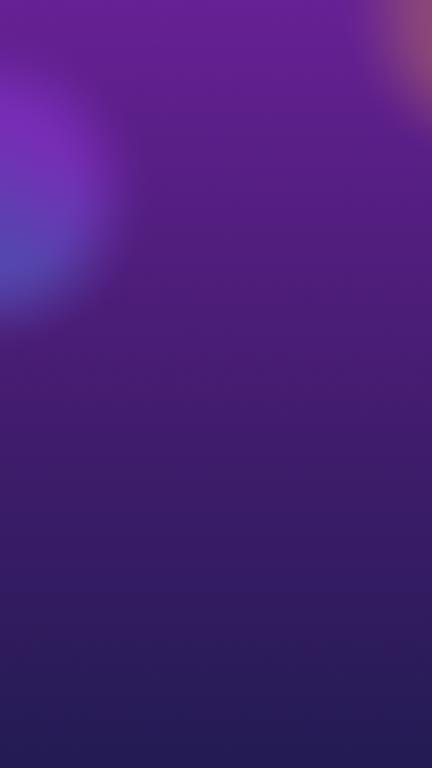
Reproduce this background procedurally as a WebGL 2 fragment shader.

```glsl
#version 300 es
precision highp float;
// A dusky violet backdrop: a three-stop vertical gradient with two blurred discs,
// one violet to blue at the left edge, one rose at the upper right corner.
// Discs are soft distance fields in units of canvas height; a faint hash dithers bands.

uniform vec2 u_resolution;
out vec4 fragColor;

// Backdrop stops, bottom to top
const vec3 INDIGO = vec3(0.137, 0.106, 0.325);
const vec3 PLUM   = vec3(0.275, 0.112, 0.447);
const vec3 VIOLET = vec3(0.400, 0.128, 0.580);
const float PLUM_HEIGHT = 0.515;

// Left disc: centre measured from the left edge
const vec2 LEFT_CENTRE  = vec2(-0.013, 0.750);
const vec3 ORCHID       = vec3(0.470, 0.175, 0.715);
const vec3 BLUE         = vec3(0.330, 0.275, 0.680);
const vec2 LEFT_SLOPE   = vec2(-2.5, -5.8);
const float LEFT_MIDDLE = 0.58;

// Right disc: centre measured from the right edge
const vec2 RIGHT_CENTRE  = vec2(0.091, 0.987);
const vec3 MAUVE         = vec3(0.525, 0.255, 0.490);
const vec3 ROSE          = vec3(0.570, 0.300, 0.440);
const vec2 RIGHT_SLOPE   = vec2(6.0, -1.5);
const float RIGHT_MIDDLE = 1.0;

const float DISC_RADIUS = 0.154;
const float DISC_BLUR   = 0.062;
const float DITHER      = 1.0 / 255.0;

float hash(vec2 p) {
    vec3 q = fract(vec3(p.xyx) * 0.1031);
    q += dot(q, q.yzx + 33.33);
    return fract((q.x + q.y) * q.z);
}

vec3 backdrop(float height) {
    vec3 lower = mix(INDIGO, PLUM, clamp(height / PLUM_HEIGHT, 0.0, 1.0));
    float upper = clamp((height - PLUM_HEIGHT) / (1.0 - PLUM_HEIGHT), 0.0, 1.0);
    return mix(lower, VIOLET, upper);
}

// Coverage of a blurred disc at an offset from its centre
float softDisc(vec2 offset) {
    float edge = length(offset) - DISC_RADIUS;
    return 1.0 - smoothstep(-DISC_BLUR, DISC_BLUR, edge);
}

// Linear two-colour fill across a disc
vec3 discFill(vec2 offset, vec2 slope, float middle, vec3 from, vec3 to) {
    return mix(from, to, clamp(middle + dot(offset, slope), 0.0, 1.0));
}

void main() {
    vec2 p = gl_FragCoord.xy / u_resolution.y;
    float aspect = u_resolution.x / u_resolution.y;
    vec3 color = backdrop(p.y);

    // Glowing discs
    vec2 left = p - LEFT_CENTRE;
    vec3 leftFill = discFill(left, LEFT_SLOPE, LEFT_MIDDLE, ORCHID, BLUE);
    color = mix(color, leftFill, softDisc(left));

    vec2 right = p - vec2(aspect, 0.0) - RIGHT_CENTRE;
    vec3 rightFill = discFill(right, RIGHT_SLOPE, RIGHT_MIDDLE, MAUVE, ROSE);
    color = mix(color, rightFill, softDisc(right));

    // Dither against banding
    color += (hash(gl_FragCoord.xy) - 0.5) * DITHER;
    fragColor = vec4(color, 1.0);
}
```
